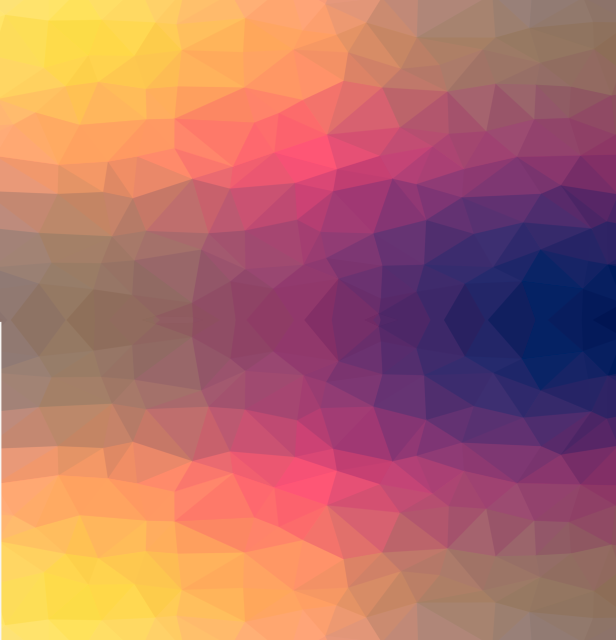
Reproduce this background procedurally as a WebGL 1 fragment shader.

```glsl
precision highp float;

uniform vec2 u_resolution;

const vec2 CELL = vec2(0.075, 0.052);
const vec2 GRID_ORIGIN = vec2(0.0, 0.045);
const float JITTER = 0.76;
const float SHADE_RANGE = 0.018;
const vec2 STRIP = vec2(0.0022, 0.497);
const vec3 STRIP_COLOR = vec3(0.97, 0.96, 0.95);

const vec3 CREAM = vec3(1.0, 0.895, 0.48);
const vec3 YELLOW = vec3(1.0, 0.872, 0.26);
const vec3 AMBER = vec3(1.0, 0.765, 0.33);
const vec3 CORAL = vec3(1.0, 0.49, 0.41);
const vec3 PINK = vec3(1.0, 0.315, 0.455);
const vec3 PLUM = vec3(0.58, 0.205, 0.45);
const vec3 VIOLET = vec3(0.275, 0.185, 0.44);
const vec3 NAVY = vec3(0.0, 0.145, 0.41);
const vec3 MIDNIGHT = vec3(0.02, 0.085, 0.33);

// Cube-root response of CIE Lab, where linear mixes are perceptual
vec3 toPerceptual(vec3 c) {
  vec3 lin = mix(c / 12.92, pow((c + 0.055) / 1.055, vec3(2.4)), step(0.04045, c));
  vec3 xyz = lin * mat3(0.4339, 0.3762, 0.1899,
                        0.2126, 0.7152, 0.0722,
                        0.0177, 0.1095, 0.8728);
  return mix(7.787 * xyz + 0.1379, pow(max(xyz, 0.0001), vec3(1.0 / 3.0)), step(0.008856, xyz));
}

vec3 toDisplay(vec3 f) {
  vec3 xyz = mix((f - 0.1379) / 7.787, f * f * f, step(0.2069, f));
  vec3 lin = xyz * mat3(3.0801, -1.5372, -0.5430,
                        -0.9209, 1.8758, 0.0452,
                        0.0529, -0.2040, 1.1511);
  lin = clamp(lin, 0.0, 1.0);
  return mix(lin * 12.92, 1.055 * pow(max(lin, 0.0001), vec3(1.0 / 2.4)) - 0.055, step(0.0031308, lin));
}

vec3 blendStop(vec3 base, vec3 stop, float t) {
  return mix(base, toPerceptual(stop), clamp(t, 0.0, 1.0));
}

// Nine evenly spaced stops from warm to dark
vec3 ramp(float t) {
  t *= 8.0;
  vec3 c = blendStop(toPerceptual(CREAM), YELLOW, t);
  c = blendStop(c, AMBER, t - 1.0);
  c = blendStop(c, CORAL, t - 2.0);
  c = blendStop(c, PINK, t - 3.0);
  c = blendStop(c, PLUM, t - 4.0);
  c = blendStop(c, VIOLET, t - 5.0);
  c = blendStop(c, NAVY, t - 6.0);
  return blendStop(c, MIDNIGHT, t - 7.0);
}

float hash(vec2 p) {
  return fract(sin(dot(p, vec2(127.1, 311.7))) * 43758.5453);
}

vec2 meshPoint(vec2 id) {
  vec2 offset = vec2(hash(id), hash(id + 37.3)) - 0.5;
  return GRID_ORIGIN + (id + JITTER * offset) * CELL;
}

float cross2(vec2 a, vec2 b) {
  return a.x * b.y - a.y * b.x;
}

float edgeDistance(vec2 p, vec2 a, vec2 b) {
  return cross2(b - a, p - a) / length(b - a);
}

// Centroid and shade of a facet, weighted by its coverage
vec4 facet(vec2 p, vec2 a, vec2 b, vec2 c, float aa) {
  float d = min(edgeDistance(p, a, b), min(edgeDistance(p, b, c), edgeDistance(p, c, a)));
  vec2 centroid = (a + b + c) / 3.0;
  float shade = hash(centroid * 9.0) - 0.5;
  return vec4(centroid, shade, 1.0) * smoothstep(-aa, aa, d);
}

void main() {
  vec2 uv = gl_FragCoord.xy / u_resolution.y;
  float aspect = u_resolution.x / u_resolution.y;
  float aa = 0.75 / u_resolution.y;

  // Triangle mesh mirrored about the horizontal axis
  vec2 p = vec2(uv.x, abs(uv.y - 0.5));
  vec2 cell = floor((p - GRID_ORIGIN) / CELL);
  vec4 sum = vec4(0.0);
  for (int j = -1; j <= 1; j++) {
    for (int i = -1; i <= 1; i++) {
      vec2 id = cell + vec2(float(i), float(j));
      vec2 a = meshPoint(id);
      vec2 b = meshPoint(id + vec2(1.0, 0.0));
      vec2 c = meshPoint(id + vec2(1.0, 1.0));
      vec2 d = meshPoint(id + vec2(0.0, 1.0));
      // Delaunay choice of the diagonal
      float angleSum = cross2(b - a, d - a) * dot(d - c, b - c)
                     + dot(b - a, d - a) * cross2(d - c, b - c);
      if (angleSum >= 0.0) {
        sum += facet(p, a, b, d, aa) + facet(p, b, c, d, aa);
      } else {
        sum += facet(p, a, b, c, aa) + facet(p, a, c, d, aa);
      }
    }
  }
  vec3 face = sum.xyz / max(sum.w, 0.0001);

  // Horizontal and vertical ramps share the colour equally
  vec3 tone = mix(ramp(face.x / aspect), ramp(1.0 - 2.0 * abs(face.y)), 0.5);
  vec3 color = toDisplay(tone + SHADE_RANGE * face.z);

  // Pale strip on the lower left edge
  float strip = (1.0 - smoothstep(STRIP.x - aa, STRIP.x + aa, uv.x))
              * (1.0 - smoothstep(STRIP.y - aa, STRIP.y + aa, uv.y));
  gl_FragColor = vec4(mix(color, STRIP_COLOR, strip), 1.0);
}
```
